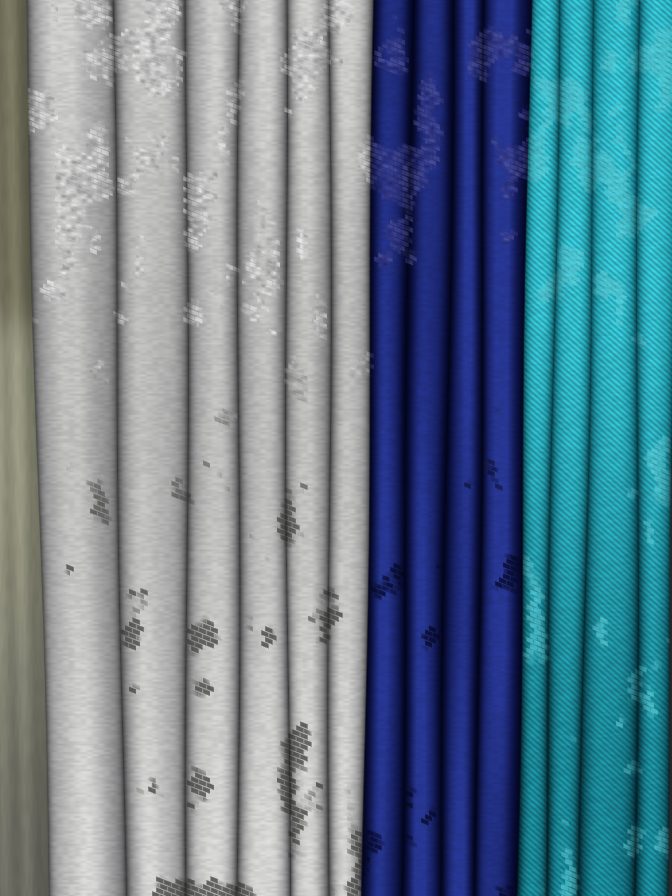
A WebGL 2 fragment shader for this texture:

```glsl
#version 300 es
precision highp float;
// Hanging satin curtains in silver, royal blue and turquoise, beside a pale wall drape.
// Slanted fold edges give each pleat a rounded light profile; noise sampled on a
// sheared brick grid scatters jacquard flakes that turn from bright to dark downwards.
#define CELLS vec2(115.0, 165.0)
#define CELL_SLANT 65.0
#define PATCH_SCALE vec2(27.0, 17.0)
#define TWILL_FREQ 850.0
#define CREASE_WIDTH 0.0045
#define CREASE_DEPTH 0.45
#define SWAY 0.0025
#define WEAVE 0.05

uniform vec2 u_resolution;
out vec4 fragColor;

const int FOLDS = 14, BLUE_START = 6, TEAL_START = 10;
const float topEdge[15] = float[15](0.038, 0.167, 0.278, 0.356, 0.425, 0.491, 0.557,
    0.613, 0.675, 0.722, 0.790, 0.832, 0.886, 0.951, 1.012);
const float lowEdge[15] = float[15](0.073, 0.186, 0.278, 0.354, 0.430, 0.490, 0.540,
    0.597, 0.655, 0.709, 0.769, 0.812, 0.863, 0.946, 0.992);

float hash(vec2 p) {
    vec3 h = fract(p.xyx * vec3(0.1031, 0.1030, 0.0973));
    h += dot(h, h.yzx + 33.33);
    return fract((h.x + h.y) * h.z);
}

float noise(vec2 p) {
    vec2 i = floor(p), f = fract(p);
    f = f * f * (3.0 - 2.0 * f);
    return mix(mix(hash(i), hash(i + vec2(1, 0)), f.x),
               mix(hash(i + vec2(0, 1)), hash(i + vec2(1, 1)), f.x), f.y);
}

float fbm(vec2 p) {
    float sum = 0.0, amp = 0.5;
    for (int i = 0; i < 3; i++) {
        sum += amp * noise(p);
        p = p * 2.1 + 17.3;
        amp *= 0.55;
    }
    return sum / 1.05;
}

float edgeAt(int i, float y) {
    return mix(lowEdge[i], topEdge[i], y) + SWAY * sin(y * 7.0 + float(i) * 1.9);
}

// Flake coverage: patchy noise held constant over most of each woven cell.
float flakes(vec2 q, float y) {
    vec2 g = vec2(q.x * CELLS.x, q.y * CELLS.y + q.x * CELL_SLANT);
    g.x += 0.5 * mod(floor(g.y), 2.0);
    vec2 f = fract(g) - 0.5;
    vec2 center = q - vec2(f.x, f.y - f.x * CELL_SLANT / CELLS.x) / CELLS * 0.8;
    float n = fbm(center * PATCH_SCALE + 5.0);
    float limit = mix(0.595, 0.645, smoothstep(0.12, 0.45, y));
    limit = mix(limit, 0.53, smoothstep(0.5, 0.85, y));
    float cell = 1.0 - smoothstep(0.28, 0.5, max(abs(f.x) * 0.85, abs(f.y)));
    return smoothstep(limit - 0.015, limit + 0.025, n) * (0.3 + 0.7 * cell);
}

vec3 wallDrape(vec2 p) {
    vec3 c = mix(vec3(0.44, 0.44, 0.40), vec3(0.62, 0.62, 0.53), smoothstep(0.0, 0.55, p.y));
    c = mix(c, vec3(0.49, 0.48, 0.39), smoothstep(0.60, 0.68, p.y));
    c *= 0.95 + 0.07 * sin(p.x * 190.0 + p.y * 5.0);
    return c * (0.97 + 0.06 * noise(p * vec2(300.0, 60.0)));
}

void main() {
    vec2 p = gl_FragCoord.xy / u_resolution;
    vec2 q = vec2(p.x * 0.75, p.y);
    float aa = 1.0 / u_resolution.x;

    // Locate the pleat
    int fold = 0;
    for (int i = 1; i < FOLDS; i++) if (p.x > edgeAt(i, p.y)) fold = i;
    float left = edgeAt(fold, p.y), right = edgeAt(fold + 1, p.y);
    float t = clamp((p.x - left) / (right - left), 0.0, 1.0);
    float id = hash(vec2(float(fold) + 3.0, 7.0));

    // Rounded pleat lighting with narrow dark creases
    float body = pow(max(sin(3.14159 * pow(t, 0.75 + 0.3 * id)), 0.0), 0.75);
    body += (right - left) * 0.7 * sin(t * 11.0 + id * 6.0 + p.y * 2.0);
    body = clamp(body + 0.15 * (noise(vec2(p.x * 16.0, p.y * 3.0)) - 0.5), 0.0, 1.0);
    float side = min(p.x - left, right - p.x);
    float crease = 1.0 - CREASE_DEPTH * exp(-max(side, 0.0) / CREASE_WIDTH);

    float flake = flakes(q, p.y);
    float rise = smoothstep(0.38, 0.66, p.y);
    float thread = noise(q * vec2(150.0, 420.0)) - 0.5;
    float glint = noise(q * vec2(170.0, 210.0));

    // Silver satin
    float tone = mix(0.84, 0.75, smoothstep(0.0, 0.5, p.y)) + 0.05 * smoothstep(0.6, 1.0, p.y);
    vec3 silver = mix(vec3(0.43, 0.43, 0.44), vec3(tone, tone, tone - 0.005), body);
    vec3 silverFlake = mix(vec3(0.29, 0.29, 0.28), vec3(0.58 + 0.36 * glint), rise);
    silver = mix(silver, silverFlake, flake * 0.82);

    // Royal blue satin
    vec3 blue = mix(vec3(0.02, 0.035, 0.19), vec3(0.15, 0.21, 0.57), body * body);
    vec3 blueFlake = mix(vec3(0.02, 0.03, 0.15), vec3(0.13, 0.14, 0.42) + 0.2 * glint, rise);
    blue = mix(blue, blueFlake, flake * 0.75);

    // Turquoise twill, deeper towards the floor
    float lift = smoothstep(0.05, 0.75, p.y);
    vec3 teal = mix(mix(vec3(0.02, 0.23, 0.28), vec3(0.06, 0.49, 0.56), lift),
                    mix(vec3(0.10, 0.53, 0.59), vec3(0.20, 0.73, 0.79), lift), body);
    teal *= 1.0 + 0.13 * sin((q.x + q.y * 1.15) * TWILL_FREQ);
    teal = mix(teal, vec3(0.36, 0.78, 0.82), flake * (0.3 + 0.4 * body));

    // Join the fabrics
    float blueEdge = edgeAt(BLUE_START, p.y), tealEdge = edgeAt(TEAL_START, p.y);
    vec3 color = mix(silver, blue, smoothstep(-aa, aa, p.x - blueEdge));
    color = mix(color, teal, smoothstep(-aa, aa, p.x - tealEdge));
    color *= crease * (1.0 + WEAVE * thread * 2.0);

    // Wall drape on the left, dark gap on the right
    float start = edgeAt(0, p.y), end = edgeAt(FOLDS, p.y);
    vec3 wall = wallDrape(p) * (1.0 - 0.25 * exp(-max(start - p.x, 0.0) / 0.012));
    color = mix(wall, color, smoothstep(-aa, aa, p.x - start));
    color = mix(color, vec3(0.16, 0.15, 0.16), smoothstep(-aa, aa, p.x - end));
    fragColor = vec4(color, 1.0);
}
```
